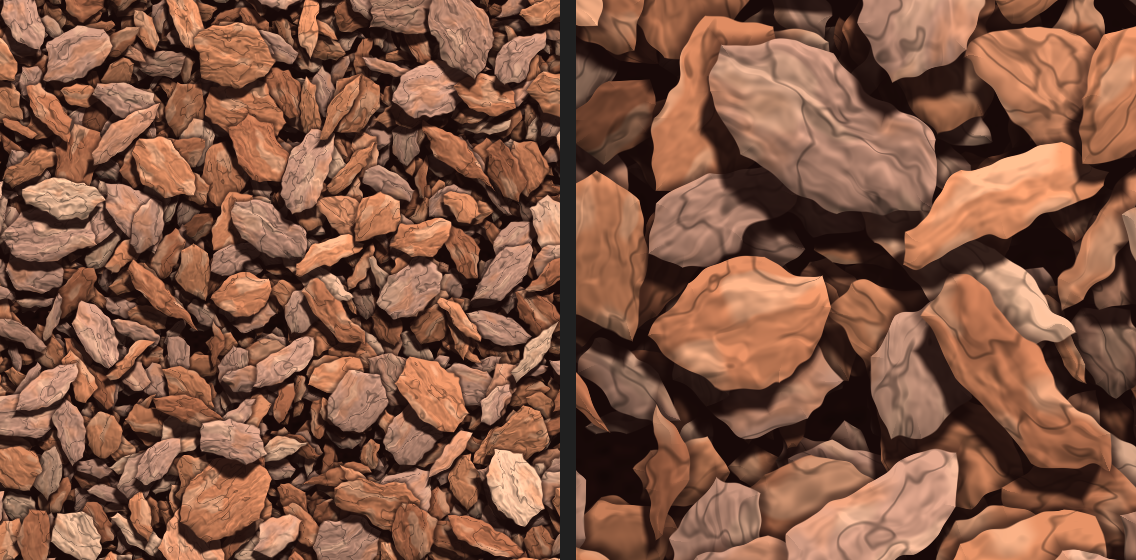
Left, the full canvas; right, a detail of the centre.
This texture is drawn by a WebGL 2 fragment shader. Its source:

```glsl
#version 300 es
precision highp float;
// Bark mulch in hard sunlight: layers of angular chips, small ones below and
// large ones on top. Each chip is a random polygon with fibrous grain, flaky
// plates and a bevelled rim, and it casts a shadow on everything beneath it.

uniform vec2 u_resolution;
out vec4 fragColor;

const float TAU = 6.28318;
const int LAYERS = 6;
const int SIDES = 7;
const vec2 SUN = vec2(0.34, 0.94);
const vec3 SOIL = vec3(0.09, 0.035, 0.03);
const vec3 BROWN = vec3(0.60, 0.36, 0.25);
const vec3 ORANGE = vec3(0.78, 0.50, 0.35);
const vec3 GREY = vec3(0.69, 0.51, 0.43);
const vec3 PALE = vec3(0.86, 0.68, 0.55);

float hash(vec2 p) {
  return fract(sin(dot(p, vec2(127.1, 311.7))) * 43758.5453);
}

float noise(vec2 p) {
  vec2 i = floor(p), f = fract(p);
  f = f * f * (3.0 - 2.0 * f);
  return mix(mix(hash(i), hash(i + vec2(1, 0)), f.x),
             mix(hash(i + vec2(0, 1)), hash(i + vec2(1, 1)), f.x), f.y);
}

float fbm(vec2 p) {
  float sum = 0.0, amp = 0.55;
  for (int i = 0; i < 3; i++) {
    sum += amp * noise(p);
    p = p * 2.03 + 17.0;
    amp *= 0.52;
  }
  return sum;
}

mat2 rotation(float a) {
  float c = cos(a), s = sin(a);
  return mat2(c, -s, s, c);
}

// Irregular polygon around an ellipse: x is distance, yz the nearest side's normal
vec3 chipShape(vec2 q, vec2 halfSize, float id) {
  vec3 shape = vec3(-1e3, 0.0, 0.0);
  for (int i = 0; i < SIDES; i++) {
    float k = float(i);
    float a = (k + 0.6 * (hash(vec2(id, k)) - 0.5)) * TAU / float(SIDES);
    vec2 n = vec2(cos(a), sin(a)) / halfSize;
    float scale = 1.0 / length(n);
    float reach = mix(0.78, 1.0, hash(vec2(k + 9.0, id)));
    float d = (dot(q, n) - reach) * scale;
    if (d > shape.x) shape = vec3(d, n * scale);
  }
  return shape;
}

// Relief of the bark: long fibres over broad, stepped plates
float barkHeight(vec2 q, float id) {
  float fibres = fbm(q * vec2(32.0, 85.0) + id);
  float plates = fbm(q * vec2(16.0, 36.0) + id * 1.7) * 5.0;
  float terrace = floor(plates) + smoothstep(0.75, 1.0, fract(plates));
  return fibres + 0.22 * terrace;
}

vec3 barkColor(vec2 q, vec2 halfSize, vec3 shape, vec2 sun, float id) {
  float kind = hash(vec2(id, 31.0));
  float mottle = fbm(q * vec2(22.0, 40.0) + id * 2.3);
  vec3 color = mix(BROWN, ORANGE, smoothstep(0.05, 0.45, kind));
  color = mix(color, GREY, smoothstep(0.45, 0.6, kind));
  color = mix(color, PALE, smoothstep(0.84, 0.92, kind) * 0.8);
  color = mix(color, ORANGE, smoothstep(0.5, 0.75, mottle) * 0.55);
  color = mix(color, PALE, smoothstep(0.57, 0.8, noise(q * vec2(30.0, 75.0) - id)) * 0.45);

  // Sunlight from relief, rim, dome and the random tilt of the chip
  float h = barkHeight(q, id);
  float relief = h - barkHeight(q + sun * 0.004, id);
  float rim = smoothstep(-0.011, 0.0, shape.x);
  float light = 1.0 + 0.75 * clamp(relief, -0.6, 0.4);
  light += 0.26 * rim * dot(shape.yz, sun);
  light += 0.12 * dot(q, sun) / halfSize.x;
  light += 0.30 * (hash(vec2(id, 47.0)) - 0.5);
  float crack = 1.0 - smoothstep(0.0, 0.035, abs(mottle - 0.43));
  light *= 1.0 - 0.32 * crack;
  light *= 0.93 + 0.14 * noise(q * 230.0 + id);
  return color * clamp(light, 0.25, 1.25);
}

// Draws one layer of scattered chips and their shadows over the color below
vec3 chipLayer(vec3 below, vec2 p, float layer, float pixel) {
  float cells = 23.0 * pow(0.82, layer);
  float depth = layer / float(LAYERS - 1);
  mat2 turn = rotation(layer * 1.1 + 0.3);
  vec2 wobble = vec2(noise(p * 28.0 + layer * 7.0), noise(p * 28.0 - layer * 5.0)) - 0.5;
  vec2 jag = vec2(noise(p * 95.0 + layer), noise(p * 95.0 - layer)) - 0.5;
  vec2 grid = turn * (p + 0.014 * wobble + 0.005 * jag) * cells;
  vec3 color = below;
  for (int y = -1; y <= 1; y++)
  for (int x = -1; x <= 1; x++) {
    vec2 cell = floor(grid) + vec2(x, y);
    float id = hash(cell + layer * 17.3) * 90.0;
    if (hash(vec2(id, 3.0)) > mix(1.0, 0.62, depth)) continue;
    vec2 center = cell + 0.5 + 0.5 * (vec2(hash(vec2(id, 11.0)), hash(vec2(id, 12.0))) - 0.5);
    float size = mix(0.42, 0.74, hash(vec2(id, 13.0))) / cells;
    vec2 halfSize = size * vec2(1.0, mix(0.26, 0.8, hash(vec2(id, 14.0))));
    mat2 spin = rotation(TAU * hash(vec2(id, 15.0)));
    vec2 q = spin * (grid - center) / cells;
    if (length(q) > 1.4 * size + 0.02) continue;
    vec2 sun = spin * turn * SUN;
    vec3 shape = chipShape(q, halfSize, id);
    float shade = chipShape(q + sun * (0.005 + 0.2 * size), halfSize, id).x;
    float shadow = 0.88 * (1.0 - smoothstep(-0.003, 0.003, shade));
    float contact = 0.55 * (1.0 - smoothstep(0.0, 0.009, shape.x));
    color = mix(color, SOIL, max(shadow, contact));
    float cover = 1.0 - smoothstep(-pixel, pixel, shape.x);
    if (cover > 0.0) {
      vec3 bark = barkColor(q, halfSize, shape, sun, id) * mix(0.72, 1.04, depth);
      color = mix(color, bark, cover);
    }
  }
  return color;
}

void main() {
  vec2 p = gl_FragCoord.xy / u_resolution.y;
  vec3 color = SOIL * (0.7 + 0.6 * noise(p * 120.0));
  for (int i = 0; i < LAYERS; i++)
    color = chipLayer(color, p, float(i), 0.8 / u_resolution.y);
  fragColor = vec4(color, 1.0);
}
```
